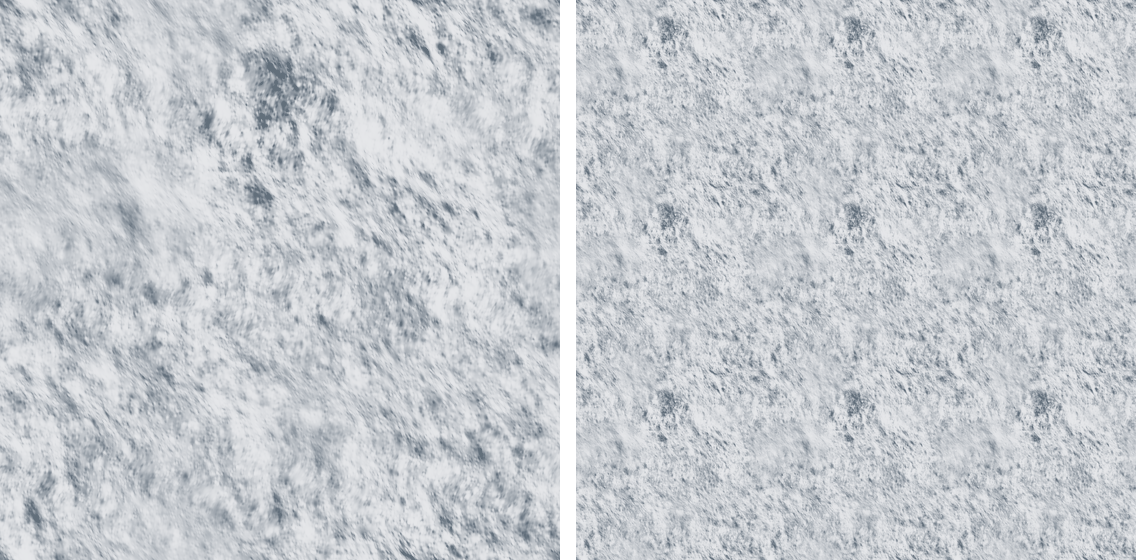
Left: one tile. Right: repeated 3 by 3.
Give the GLSL for this texture, as a Shadertoy shader.

```glsl
const float TAU = 6.2831853;

vec3 hash3(vec3 p) {
    p = fract(p * vec3(0.1031, 0.1030, 0.0973));
    p += dot(p, p.yxz + 33.33);
    return fract((p.xxy + p.yxx) * p.zyx);
}

// Wrapping cellular mounds and hollows: x = height, y = slope facing the light
vec2 mounds(vec2 uv, vec2 cells, float seed) {
    vec2 p = uv * cells, base = floor(p), sum = vec2(0.0);
    for (int y = -1; y <= 1; y++)
    for (int x = -1; x <= 1; x++) {
        vec2 id = base + vec2(x, y);
        vec3 rnd = hash3(vec3(mod(id, cells), seed) + 1.7);
        vec2 r = p - id - rnd.xy;
        float w = max(1.0 - dot(r, r), 0.0);
        float s = 2.0 * rnd.z - 1.0;
        float amount = 1.3 * s * abs(s);
        sum += amount * w * w * vec2(w, -6.0 * dot(r, vec2(0.75, 0.66)));
    }
    return sum;
}

void mainImage(out vec4 fragColor, in vec2 fragCoord) {
    vec2 uv = fragCoord / iResolution.xy;

    // Gentle periodic bending breaks up the cell grid
    vec2 bent = uv + 0.012 * sin(TAU * (uv.yx * vec2(3.0, 2.0) + vec2(0.1, 0.6)))
                   + 0.004 * sin(TAU * (uv.yx * vec2(9.0, 11.0) + uv * 4.0));

    // Smooth drifts alternate with crusty patches
    float crust = clamp(1.0 + 0.7 * mounds(bent, vec2(5.0, 4.0), 40.0).x, 0.55, 1.5);

    // Light over six scales, from broad drifts to single grains
    float slopeGain[6] = float[6](0.15, 0.32, 0.50, 0.50, 0.44, 0.38);
    float heightGain[6] = float[6](0.65, 0.65, 0.90, 0.72, 0.52, 0.39);
    float light = 0.0;
    vec2 cells = vec2(8.0, 6.0);
    for (int i = 0; i < 6; i++) {
        vec2 m = mounds(bent, cells, float(i) * 7.0 + 3.0);
        float visible = smoothstep(0.8, 1.8, iResolution.y / cells.y);
        float rough = i > 1 ? crust : 1.0;
        light += visible * rough * dot(m, vec2(heightGain[i], slopeGain[i]));
        cells *= 2.0;
    }

    // Soft shoulder in the highlights, long tail into the blue shadows
    float shade = 0.208 * log(1.0 + exp(0.75 - 1.54 * light));
    vec3 shadow = vec3(0.45, 0.495, 0.54);
    vec3 snow = vec3(0.90, 0.905, 0.915);
    fragColor = vec4(mix(snow, shadow, min(shade, 1.15)), 1.0);
}
```
